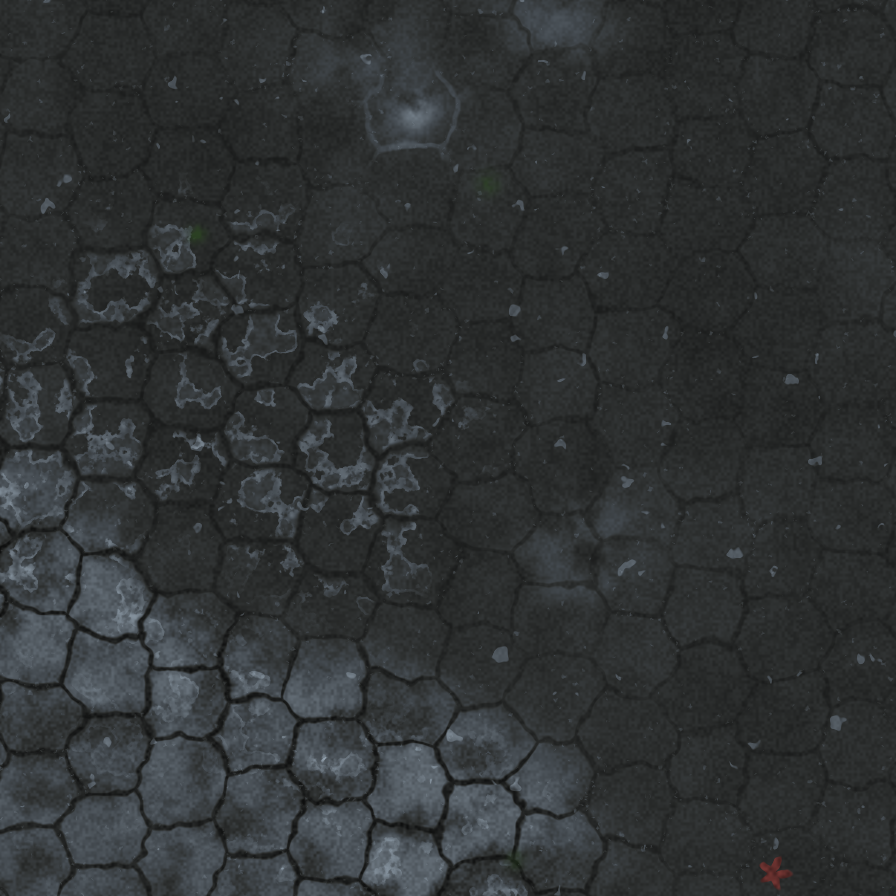
Write a WebGL 2 fragment shader that draws this texture.

```glsl
#version 300 es
precision highp float;

uniform vec2 u_resolution;
out vec4 fragColor;

float hash(vec2 p) {
    vec3 q = fract(p.xyx * 0.1031);
    q += dot(q, q.yzx + 33.33);
    return fract((q.x + q.y) * q.z);
}

vec2 hash2(vec2 p) {
    return vec2(hash(p + 17.3), hash(p + 71.9));
}

float noise(vec2 p) {
    vec2 i = floor(p), f = fract(p);
    f = f * f * (3.0 - 2.0 * f);
    return mix(mix(hash(i), hash(i + vec2(1, 0)), f.x),
               mix(hash(i + vec2(0, 1)), hash(i + vec2(1, 1)), f.x), f.y);
}

float fbm(vec2 p) {
    float sum = 0.0, amp = 0.5;
    for (int i = 0; i < 5; i++) {
        sum += amp * noise(p);
        p = mat2(1.6, 1.2, -1.2, 1.6) * p + 7.7;
        amp *= 0.5;
    }
    return sum / 0.97;
}

// Centre of a paving stone on the slanted lattice
vec2 stoneCentre(vec2 id) {
    vec2 c = id + 0.5 + 0.2 * (hash2(id + 40.0) - 0.5);
    return vec2(0.083 * c.x, 0.086 * c.y - 0.034 * c.x);
}

// Distance to the nearest joint in x, stone id in yz
vec3 paving(vec2 p) {
    vec2 cell = floor(vec2(p.x / 0.083, (p.y + 0.41 * p.x) / 0.086));
    vec2 id = cell, toNear = vec2(9.0);
    for (int k = 0; k < 9; k++) {
        vec2 n = cell + vec2(k % 3 - 1, k / 3 - 1);
        vec2 r = stoneCentre(n) - p;
        if (dot(r, r) < dot(toNear, toNear)) { toNear = r; id = n; }
    }
    float edge = 1.0;
    for (int k = 0; k < 9; k++) {
        if (k == 4) continue;
        vec2 r = stoneCentre(id + vec2(k % 3 - 1, k / 3 - 1)) - p;
        edge = min(edge, dot(0.5 * (r + toNear), normalize(r - toNear)));
    }
    return vec3(edge, id);
}

// Soft round spot
float spot(vec2 p, vec2 centre, float radius) {
    vec2 d = (p - centre) / radius;
    return exp(-dot(d, d));
}

// Sparse irregular pebbles and crumbs
float specks(vec2 p, float scale, float share) {
    vec2 q = p * scale + 0.5 * vec2(noise(p * scale * 3.0), noise(p * scale * 3.0 + 9.0));
    vec2 id = floor(q);
    float radius = mix(0.08, 0.28, pow(hash(id + 5.0), 3.0));
    float d = length(fract(q) - 0.3 - 0.4 * hash2(id));
    float soft = 0.0012 * scale;
    return step(hash(id + 90.0), share) * (1.0 - smoothstep(radius - soft, radius + soft, d));
}

void main() {
    vec2 p = gl_FragCoord.xy / min(u_resolution.x, u_resolution.y);
    vec2 warp = 0.016 * (vec2(noise(p * 24.0), noise(p * 24.0 + 31.0)) - 0.5)
              + 0.007 * (vec2(noise(p * 85.0), noise(p * 85.0 + 57.0)) - 0.5);
    vec3 stone = paving(p + warp);
    float tone = hash(stone.yz + 3.0);
    float mottle = fbm(p * 26.0);
    float broad = fbm(p * 5.0 + 11.0);

    // Dark weathered stone
    float v = 0.172 + 0.05 * (broad - 0.5) + 0.05 * (mottle - 0.5) + 0.014 * (tone - 0.5);
    v += 0.012 * smoothstep(0.7, 0.1, p.y);

    // Pale dusty sweep across the lower left
    float depth = 0.47 - 0.56 * p.x - p.y + 0.3 * (broad - 0.5) + 0.06 * (tone - 0.5);
    float pale = smoothstep(-0.05, 0.12, depth) * (1.0 - 0.4 * smoothstep(0.14, 0.38, depth));
    pale *= 1.0 - smoothstep(0.55, 0.75, p.x);
    v += pale * (0.03 + 0.15 * smoothstep(0.28, 0.7, mottle)) * mix(0.65, 1.15, tone);

    // Hazy patches
    float haze = spot(p, vec2(0.65, 0.39), 0.07) + spot(p, vec2(0.62, 0.98), 0.06)
               + 0.8 * spot(p, vec2(0.42, 0.92), 0.07);
    v += haze * 0.13 * smoothstep(0.2, 0.75, mottle);

    // Crusty lichen with brighter rims
    float zone = spot(p, vec2(0.24, 0.62), 0.15) + spot(p, vec2(0.39, 0.47), 0.13)
               + spot(p, vec2(0.05, 0.5), 0.1) + 0.35 * pale;
    float crust = fbm(p * 34.0 + 60.0) + 0.17 * min(zone, 1.0) - 0.12 * tone;
    float body = smoothstep(0.58, 0.63, crust) * smoothstep(0.1, 0.5, zone);
    float rim = body * (1.0 - smoothstep(0.02, 0.07, abs(crust - 0.64)));
    v += (0.05 * body + 0.11 * rim) * (0.4 + 1.1 * noise(p * 160.0)) * smoothstep(0.002, 0.009, stone.x);

    // Joints, broken and faint where the stone is dark
    float width = 0.0015 + 0.0025 * noise(p * 60.0 + 20.0);
    float joint = 1.0 - smoothstep(width * 0.4, width + 0.002, stone.x);
    float strength = mix(0.25 + 0.5 * noise(p * 18.0), 0.9, clamp(pale + zone, 0.0, 1.0));
    v = mix(v, 0.115, joint * strength);
    v -= 0.025 * pale * (1.0 - smoothstep(0.0, 0.014, stone.x));

    // Bright splash running into the joints
    float splash = spot(p, vec2(0.465, 0.875), 0.022) * smoothstep(0.2, 0.6, mottle)
                 + 0.8 * joint * spot(p, vec2(0.46, 0.87), 0.06);
    v += 0.28 * splash;

    // Grain, grit and crumbs
    v += (0.05 + 0.05 * pale) * (noise(p * 310.0) - 0.5);
    v += 0.16 * specks(p, 42.0, 0.07) + 0.09 * specks(p + 3.0, 120.0, 0.08);
    v += 0.12 * specks(p + 8.0, 150.0, 0.4) * (1.0 - smoothstep(0.003, 0.008, stone.x))
       * smoothstep(0.5, 0.75, noise(p * 14.0 + 4.0));

    // Neutral darks, bluish lights
    float cool = smoothstep(0.16, 0.3, v);
    vec3 col = v * vec3(mix(0.95, 0.91, cool), 1.0, mix(0.99, 1.08, cool));

    // Moss tufts and a fallen red leaf
    float moss = spot(p, vec2(0.22, 0.738), 0.009) + 0.5 * spot(p, vec2(0.545, 0.795), 0.012)
               + 0.5 * spot(p, vec2(0.575, 0.04), 0.01);
    col = mix(col, vec3(0.17, 0.27, 0.13), clamp(moss * (0.4 + noise(p * 190.0)), 0.0, 0.8));
    vec2 leaf = p - vec2(0.863, 0.025);
    float lobes = 0.013 + 0.006 * cos(5.0 * atan(leaf.y, leaf.x)) + 0.008 * (noise(p * 150.0) - 0.5);
    float cover = 1.0 - smoothstep(lobes - 0.002, lobes + 0.002, length(leaf));
    col = mix(col, vec3(0.42, 0.18, 0.17) * (0.6 + 0.6 * noise(p * 200.0)), 0.85 * cover);

    fragColor = vec4(clamp(col, 0.0, 1.0), 1.0);
}
```
